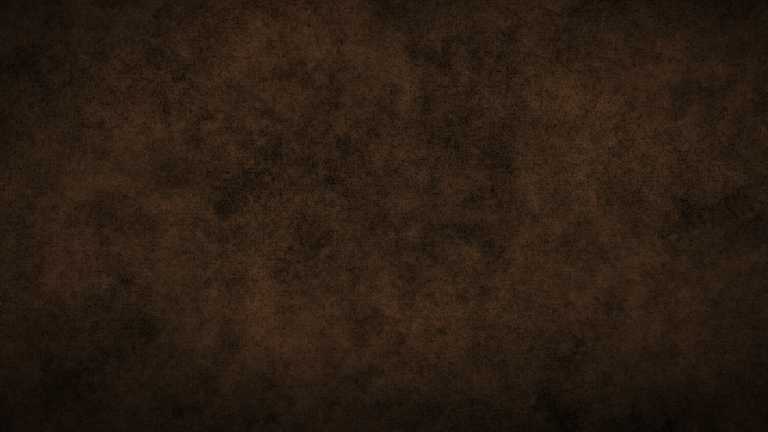
Write a WebGL 2 fragment shader that draws this texture.

```glsl
#version 300 es
precision highp float;
// Dark brown worn leather: faint clouds, gritty mottling, fine grain, hairline cracks and dim edges.
#define BASE_TONE 0.194
#define HUE vec3(1.0, 0.675, 0.415)
#define CLOUD_SCALE 3.4
#define CLOUD_DEPTH 0.68
#define MOTTLE_SCALE 17.0
#define MOTTLE_DEPTH 0.95
#define GRAIN_SCALE 200.0
#define GRAIN_DEPTH 0.58
#define WEAVE_SCALE 105.0
#define CRACK_SCALE 7.0
#define CRACK_DEPTH 0.3
#define EDGE_DEPTH 0.6

uniform vec2 u_resolution;
out vec4 fragColor;

vec2 hash2(vec2 p) {
  vec3 q = fract(p.xyx * vec3(0.1031, 0.1030, 0.0973));
  q += dot(q, q.yzx + 33.33);
  return fract((q.xx + q.yz) * q.zy);
}

float valueNoise(vec2 p) {
  vec2 cell = floor(p), f = fract(p);
  f = f * f * (3.0 - 2.0 * f);
  float low = mix(hash2(cell).x, hash2(cell + vec2(1, 0)).x, f.x);
  float high = mix(hash2(cell + vec2(0, 1)).x, hash2(cell + vec2(1, 1)).x, f.x);
  return mix(low, high, f.y);
}

// Five octaves, turned between layers, normalised to 0..1
float layeredNoise(vec2 p, float falloff) {
  float sum = 0.0, total = 0.0, weight = 1.0;
  for (int i = 0; i < 5; i++) {
    sum += weight * valueNoise(p);
    total += weight;
    weight *= falloff;
    p = mat2(1.6, 1.2, -1.2, 1.6) * p + 17.3;
  }
  return sum / total;
}

// Distances to the nearest and second nearest cell points
vec2 cellular(vec2 p) {
  vec2 cell = floor(p), f = fract(p);
  vec2 nearest = vec2(8.0);
  for (int y = -1; y <= 1; y++) {
    for (int x = -1; x <= 1; x++) {
      vec2 offset = vec2(x, y);
      float d = length(offset + hash2(cell + offset) - f);
      nearest = d < nearest.x ? vec2(d, nearest.x) : vec2(nearest.x, min(nearest.y, d));
    }
  }
  return nearest;
}

// Ragged cell borders, kept only in scattered places and broken by grit
float cracks(vec2 p, float grit) {
  vec2 warp = vec2(layeredNoise(p * 9.0 + 40.0, 0.7), layeredNoise(p * 9.0 + 80.0, 0.7)) - 0.5;
  vec2 cells = cellular((p + 0.16 * warp) * CRACK_SCALE + 30.0);
  float line = 1.0 - smoothstep(0.01, 0.065, cells.y - cells.x);
  float place = smoothstep(0.54, 0.68, layeredNoise(p * 4.0 + 61.0, 0.6));
  return line * place * smoothstep(0.35, 0.6, grit);
}

void main() {
  vec2 uv = gl_FragCoord.xy / u_resolution;
  vec2 p = gl_FragCoord.xy / u_resolution.y;

  // Broad clouds with gritty mottling and ragged stains
  float cloud = layeredNoise(p * vec2(0.85, 1.15) * CLOUD_SCALE + 9.0, 0.7);
  float mottle = layeredNoise(p * MOTTLE_SCALE + 120.0, 0.85);
  float stain = smoothstep(0.54, 0.7, layeredNoise(p * 7.0 + 203.0, 0.8));
  float tone = 1.0 + CLOUD_DEPTH * (cloud - 0.5) + MOTTLE_DEPTH * (mottle - 0.5);
  tone -= 0.24 * stain * (0.5 + mottle);

  // Pitted grain, stronger in some regions, over a faint broken weave
  float roughness = 0.8 + 0.4 * valueNoise(p * 5.0 + 33.0);
  float pits = 0.48 - cellular(p * GRAIN_SCALE).x;
  float fibre = valueNoise(p * GRAIN_SCALE * 0.6 + 71.0) - 0.5;
  tone += roughness * (GRAIN_DEPTH * pits + 0.27 * fibre);
  vec2 thread = sin(6.2832 * WEAVE_SCALE * p + 9.0 * mottle);
  tone += 0.025 * (0.6 * thread.x + thread.y) * roughness;

  // Cracks and rare pale flecks
  tone *= 1.0 - CRACK_DEPTH * cracks(p, mottle);
  float fleck = smoothstep(0.86, 0.97, valueNoise(p * 95.0 + 11.0));
  fleck *= smoothstep(0.5, 0.62, mottle);
  tone += 0.2 * fleck;

  // Edges fade, most of all along the bottom
  float rim = length((uv - vec2(0.51, 0.57)) * vec2(1.0, 1.08));
  tone *= 1.0 - EDGE_DEPTH * smoothstep(0.28, 0.78, rim);

  // Pale clouds and flecks lean slightly towards red
  float warmth = smoothstep(0.54, 0.75, cloud) + fleck;
  vec3 colour = BASE_TONE * max(tone, 0.12) * HUE;
  colour *= 1.0 + 0.04 * warmth * vec3(1.0, -0.2, -0.2);
  fragColor = vec4(colour + vec3(0.0, 0.001, 0.001), 1.0);
}
```
